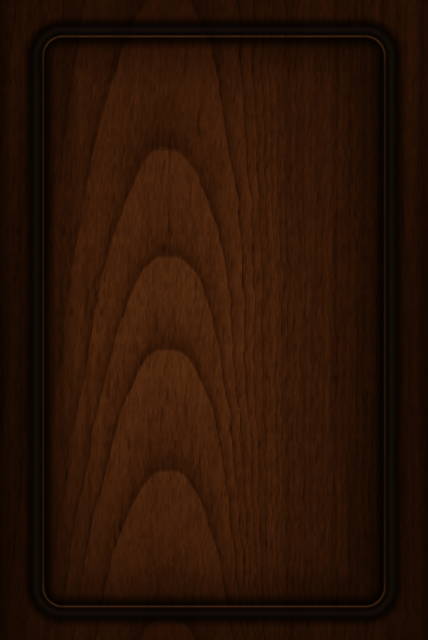
A Shadertoy shader for this texture:

```glsl
// Dark walnut board with cathedral grain and a routed, rounded frame groove
#define PANEL_CENTER vec2(0.500, 0.751)
#define PANEL_HALF vec2(0.398, 0.665)
#define PANEL_RADIUS 0.045
#define GROOVE_WIDTH 0.030
#define ARCH_AXIS 0.388
#define FIRST_APEX 0.352
#define RING_RATE 4.0
#define SIDE_RINGS 4.6
#define RING_CONTRAST 0.30
#define FIBRE_CONTRAST 0.34
#define PANEL_LIGHT 0.262
#define RIM_LIGHT 0.135

float hash(vec2 p) {
    return fract(sin(dot(p, vec2(127.1, 311.7))) * 43758.5453);
}

float noise(vec2 p) {
    vec2 i = floor(p), f = fract(p);
    f = f * f * (3.0 - 2.0 * f);
    return mix(mix(hash(i), hash(i + vec2(1, 0)), f.x),
               mix(hash(i + vec2(0, 1)), hash(i + vec2(1, 1)), f.x), f.y);
}

float fbm(vec2 p) {
    float sum = 0.0, amp = 0.5;
    for (int i = 0; i < 4; i++) {
        sum += amp * noise(p);
        p = p * 2.03 + 7.3;
        amp *= 0.5;
    }
    return sum;
}

float roundedBox(vec2 p, vec2 halfSize, float r) {
    vec2 q = abs(p) - halfSize + r;
    return length(max(q, 0.0)) + min(max(q.x, q.y), 0.0) - r;
}

// Ring number: nested arches near the axis, nearly straight lines at the sides
float ringPhase(vec2 p) {
    float w = p.x - ARCH_AXIS;
    w += 0.022 * (fbm(p * vec2(9.0, 6.0)) - 0.47);
    w += 0.006 * (noise(p * vec2(24.0, 30.0)) - 0.5);
    float w2 = w * w;
    float drop = w > 0.0 ? 12.3 * w2 + 9850.0 * w2 * w2 * w2 : 14.3 * w2;
    drop = sqrt(drop * drop + 0.0001) - 0.01;
    float c = p.y - drop - FIRST_APEX;
    if (c < 0.0) return 1.0 - SIDE_RINGS * log(1.0 - c * 3.0 / SIDE_RINGS);
    float bend = 0.13 * smoothstep(0.25, 0.47, c) * (1.0 - smoothstep(0.5, 0.75, c));
    return 1.0 + c * RING_RATE + bend - 0.39 * smoothstep(0.75, 1.1, c);
}

// Relative brightness of the wood, around 1
float woodTone(vec2 p) {
    float phase = ringPhase(p);
    float f = fract(phase);
    float soft = clamp(fwidth(phase) * 1.2, 0.03, 0.5);
    float ring = 0.5 - f * f + smoothstep(1.0 - soft, 1.0, f) * 0.5;
    ring -= 0.35 * smoothstep(0.78, 0.96, f) * (1.0 - smoothstep(0.96, 1.0, f));
    float straight = smoothstep(0.13, 0.3, abs(p.x - ARCH_AXIS - 0.02));
    float tone = 1.0 + RING_CONTRAST * ring * mix(1.0, 0.5, straight);

    // Long streaks, strongest in the straight grain
    float x = p.x + 0.012 * noise(p * vec2(3.0, 2.0));
    float streak = 0.6 * noise(vec2(x * 62.0, p.y * 0.9))
                 + 0.4 * noise(vec2(x * 140.0, p.y * 2.5)) - 0.5;
    tone += streak * mix(0.12, 0.48, straight);

    // Short slanted fibres and pores
    vec2 q = vec2(p.x + 0.06 * p.y, p.y);
    float fibre = 0.6 * noise(q * vec2(190.0, 48.0))
                + 0.4 * noise(q * vec2(330.0, 110.0) + 31.0) - 0.5;
    float pore = smoothstep(0.76, 0.95, noise(q * vec2(230.0, 26.0) + 70.0));
    return tone + FIBRE_CONTRAST * fibre - 0.16 * pore;
}

// Walnut ramp: dark reds turning to warm tan as the value rises
vec3 walnut(float v) {
    return vec3(v, 0.35 * v + 0.5 * v * v, 0.03 * v + 0.52 * v * v);
}

void mainImage(out vec4 fragColor, in vec2 fragCoord) {
    // Width is 1; y runs down from the top edge
    vec2 p = vec2(fragCoord.x, iResolution.y - fragCoord.y) / iResolution.x;
    float px = 1.0 / iResolution.x;
    float d = roundedBox(p - PANEL_CENTER, PANEL_HALF, PANEL_RADIUS);
    float tone = woodTone(p);

    // Panel: broad glow, shaded under the lip
    vec2 g = (p - vec2(0.42, 0.77)) / vec2(0.47, 0.95);
    float glow = 0.36 + 0.64 * exp(-dot(g, g));
    float shade = mix(0.22, 1.0, smoothstep(0.0, 0.035, -d));
    shade *= mix(0.78, 1.0, smoothstep(0.02, 0.12, -d));
    float panel = PANEL_LIGHT * glow * shade * tone;

    // Rim: darker, with the sides falling off toward the bottom
    float side = smoothstep(0.3, 0.5, abs(p.x - 0.5));
    float rim = RIM_LIGHT * tone * mix(1.0, 0.72, side * smoothstep(0.0, 0.9, p.y));
    rim *= mix(0.3, 1.0, smoothstep(GROOVE_WIDTH - 0.004, GROOVE_WIDTH + 0.022, d));
    rim *= mix(0.75, 1.0, smoothstep(0.0, 0.03, min(p.x, 1.0 - p.x)));

    // Groove: black walls with a faintly lit floor
    float floorLight = exp(-pow((d - 0.017) / 0.007, 2.0));
    vec3 groove = vec3(0.030, 0.017, 0.009)
                + vec3(0.045, 0.028, 0.016) * floorLight * (0.6 + 0.4 * tone);

    vec3 col = mix(walnut(max(panel, 0.0)), groove, smoothstep(-px, px, d));
    col = mix(col, walnut(max(rim, 0.0)), smoothstep(-0.003, 0.003, d - GROOVE_WIDTH));

    // Thin lit lip, stronger along the top and bottom
    float ends = smoothstep(0.58, 0.66, abs(p.y - PANEL_CENTER.y));
    float lip = exp(-pow((d - 0.001) / 0.0026, 2.0));
    col += vec3(0.20, 0.105, 0.05) * lip * mix(0.55, 1.0, ends) * (0.5 + 0.5 * tone);

    fragColor = vec4(clamp(col, 0.0, 1.0), 1.0);
}
```
